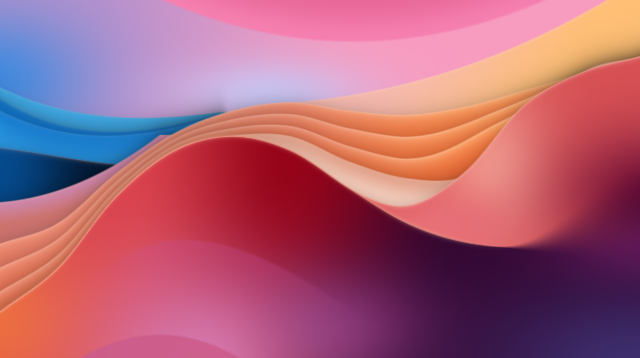
This background is drawn by a Shadertoy shader. Its source:

```glsl
// Cubic Bezier height over the span [start, end]
float bezier(float x, float start, float end, vec4 h) {
    float t = clamp((x - start) / (end - start), 0.0, 1.0);
    float s = 1.0 - t;
    return dot(h, vec4(s * s * s, 3.0 * s * s * t, 3.0 * s * t * t, t * t * t));
}

float knot(mat3x4 h, int i) { return h[i / 4][i % 4]; }

// Smooth curve through twelve evenly spaced heights
float spline(float x, mat3x4 h) {
    float t = clamp(x, 0.0, 1.0) * 11.0;
    int i = clamp(int(t), 0, 10);
    float f = t - float(i);
    float b = knot(h, i), c = knot(h, i + 1);
    float a = i > 0 ? knot(h, i - 1) : 2.0 * b - c;
    float d = i < 10 ? knot(h, i + 2) : 2.0 * c - b;
    return b + 0.5 * f * (c - a + f * (2.0 * a - 5.0 * b + 4.0 * c - d
         + f * (3.0 * (b - c) + d - a)));
}

float cover(float depth, float soft) {
    float w = fwidth(depth) + soft;
    return smoothstep(-w, w, depth);
}

// Soft elliptical patch of colour
vec3 spot(vec3 base, vec3 tint, vec2 p, vec2 centre, vec2 radius) {
    vec2 q = (p - centre) / radius;
    return mix(base, tint, exp(-dot(q, q)));
}

// Sheet below an edge: shadow cast outside, thin lit rim inside
vec3 sheet(vec3 base, vec3 paint, float depth, float shadow, float rim, float mask) {
    base *= 1.0 - shadow * mask * exp(-max(-depth, 0.0) / 0.025);
    paint = mix(paint, vec3(1.0, 0.82, 0.74), rim * exp(-abs(depth) / 0.004));
    return mix(base, paint, cover(depth, 0.0) * mask);
}

vec3 backdrop(vec2 p) {
    vec3 col = mix(vec3(0.73, 0.57, 0.80), vec3(0.97, 0.61, 0.75), smoothstep(0.1, 0.6, p.x));
    col = spot(col, vec3(0.25, 0.54, 0.87), p, vec2(-0.02, 0.77), vec2(0.16, 0.20));
    col = spot(col, vec3(0.80, 0.78, 0.96), p, vec2(0.42, 0.73), vec2(0.15, 0.10));
    float bowl = p.y - 0.884 - 1.3 * (p.x - 0.553) * (p.x - 0.553);
    vec3 rose = mix(vec3(0.96, 0.50, 0.69), vec3(0.91, 0.41, 0.60), smoothstep(0.0, 0.12, bowl));
    return mix(col, rose, cover(bowl, 0.002));
}

vec3 blueFolds(vec3 col, vec2 p) {
    float mask = 1.0 - smoothstep(0.34, 0.36, p.x);
    float d = bezier(p.x, 0.0, 0.35, vec4(0.756, 0.656, 0.660, 0.688)) - p.y;
    col = sheet(col, vec3(0.25, 0.67, 0.91), d, 0.0, 0.15, mask);
    d = bezier(p.x, 0.0, 0.35, vec4(0.723, 0.593, 0.623, 0.686)) - p.y;
    col = sheet(col, vec3(0.07, 0.45, 0.77), d, 0.2, 0.1, mask);
    d = bezier(p.x, 0.0, 0.35, vec4(0.691, 0.586, 0.612, 0.684)) - p.y;
    vec3 azure = mix(vec3(0.10, 0.49, 0.81), vec3(0.17, 0.62, 0.92), smoothstep(0.0, 0.1, d));
    col = sheet(col, azure, d, 0.1, 0.1, mask);
    d = bezier(p.x, 0.0, 0.35, vec4(0.588, 0.565, 0.491, 0.581)) - p.y;
    vec3 navy = mix(vec3(0.02, 0.29, 0.55), vec3(0.01, 0.10, 0.21), smoothstep(0.0, 0.16, p.x));
    col = sheet(col, navy, d, 0.15, 0.35, mask);
    d = bezier(p.x, 0.0, 0.25, vec4(0.435, 0.447, 0.509, 0.623)) - p.y;
    vec3 mauve = mix(vec3(0.80, 0.52, 0.66), vec3(0.82, 0.46, 0.44), smoothstep(0.0, 0.07, d));
    return sheet(col, mauve, d, 0.2, 0.3, mask);
}

vec3 coralRibbons(vec3 col, vec2 p, float top, float bottom) {
    for (int i = 0; i < 3; i++) {
        float level = float(i);
        float blend = 0.35 * level * (1.0 - 0.4 * smoothstep(0.62, 0.78, p.x));
        float d = mix(top, bottom, blend) - p.y;
        vec3 coral = mix(vec3(0.90, 0.46, 0.37), vec3(0.95, 0.44, 0.22), smoothstep(0.35, 0.65, p.x));
        coral = mix(coral, vec3(0.93, 0.38, 0.18), 0.3 * level);
        vec3 lit = mix(vec3(0.95, 0.59, 0.49), vec3(1.0, 0.68, 0.43), smoothstep(0.4, 0.8, p.x));
        vec3 paint = mix(coral, lit, exp(-max(d, 0.0) / 0.035));
        col = sheet(col, paint, d, 0.12, 0.45, 1.0);
    }
    return col;
}

vec3 rightSwell(vec2 p) {
    vec3 col = vec3(0.85, 0.32, 0.33);
    col = spot(col, vec3(0.95, 0.59, 0.55), p, vec2(0.77, 0.53), vec2(0.09, 0.22));
    col = spot(col, vec3(0.91, 0.44, 0.47), p, vec2(0.70, 0.37), vec2(0.12, 0.09));
    return spot(col, vec3(0.42, 0.05, 0.21), p, vec2(1.03, 0.45), vec2(0.15, 0.18));
}

vec3 lowerBody(vec2 p) {
    vec3 col = mix(vec3(0.85, 0.25, 0.29), vec3(0.58, 0.01, 0.09), smoothstep(0.20, 0.45, p.x));
    col = mix(col, vec3(0.19, 0.02, 0.18), smoothstep(0.42, 0.74, p.x + 0.25 * (0.4 - p.y)));
    col = spot(col, vec3(0.93, 0.43, 0.23), p, vec2(-0.02, 0.10), vec2(0.17, 0.24));
    col = spot(col, vec3(0.48, 0.17, 0.42), p, vec2(0.53, 0.08), vec2(0.14, 0.16));
    col = spot(col, vec3(0.84, 0.48, 0.68), p, vec2(0.31, -0.01), vec2(0.18, 0.28));
    col = spot(col, vec3(0.38, 0.08, 0.32), p, vec2(1.02, 0.31), vec2(0.16, 0.11));
    col = spot(col, vec3(0.24, 0.18, 0.43), p, vec2(1.0, -0.02), vec2(0.25, 0.22));
    // Faint inner wave and the small hill at the foot
    float wave = bezier(p.x, 0.13, 0.68, vec4(0.198, 0.526, 0.158, 0.0)) - p.y;
    float veil = 0.28 * smoothstep(0.12, 0.26, p.x) * (1.0 - smoothstep(0.4, 0.6, p.x));
    col = mix(col, vec3(0.78, 0.32, 0.60), veil * cover(wave, 0.003) * exp(-max(wave, 0.0) / 0.2));
    float hill = 0.065 - 4.2 * (p.x - 0.25) * (p.x - 0.25) - p.y;
    return mix(col, vec3(0.80, 0.36, 0.54), 0.9 * cover(hill, 0.001));
}

void mainImage(out vec4 fragColor, in vec2 fragCoord) {
    vec2 p = fragCoord / iResolution.xy;
    // Main edges, from left to right
    float crest = spline(p.x, mat3x4(0.319, 0.377, 0.516, 0.628, 0.691, 0.714,
                                     0.691, 0.679, 0.702, 0.747, 0.795, 0.842));
    float fold = spline(p.x, mat3x4(0.128, 0.251, 0.451, 0.581, 0.621, 0.619,
                                    0.549, 0.502, 0.508, 0.620, 0.795, 0.842));
    float swell = spline(p.x, mat3x4(0.128, 0.251, 0.451, 0.579, 0.619, 0.579,
                                     0.473, 0.426, 0.521, 0.705, 0.798, 0.842));
    float body = spline(p.x, mat3x4(0.128, 0.251, 0.451, 0.579, 0.619, 0.579,
                                    0.474, 0.377, 0.323, 0.312, 0.358, 0.420));
    vec3 col = backdrop(p);
    // Peach band rising to the right
    float d = bezier(p.x, 0.4, 1.0, vec4(0.707, 0.721, 0.823, 1.058)) - p.y;
    vec3 peach = mix(vec3(0.97, 0.73, 0.69), vec3(1.0, 0.75, 0.46), smoothstep(0.55, 1.0, p.x + 0.5 * d));
    col = sheet(col, peach, d, 0.0, 0.5, smoothstep(0.38, 0.48, p.x));
    col = blueFolds(col, p);
    col = coralRibbons(col, p, crest, fold);
    // Cream underside
    d = fold - p.y;
    vec3 cream = mix(vec3(0.89, 0.64, 0.55), vec3(0.98, 0.82, 0.75), smoothstep(0.0, 0.07, d));
    col = sheet(col, cream, d, 0.15, 0.2, 1.0);
    col = sheet(col, rightSwell(p), swell - p.y, 0.12, 0.6, 1.0);
    // Foreground body, dissolving into the swell at the right
    d = body - p.y;
    float soft = 0.13 * smoothstep(0.78, 1.0, p.x);
    float rim = 0.6 * exp(-abs(d) / 0.004) * (1.0 - smoothstep(0.65, 0.82, p.x));
    col = mix(col, lowerBody(p), cover(d, soft));
    fragColor = vec4(mix(col, vec3(0.98, 0.70, 0.58), rim), 1.0);
}
```
